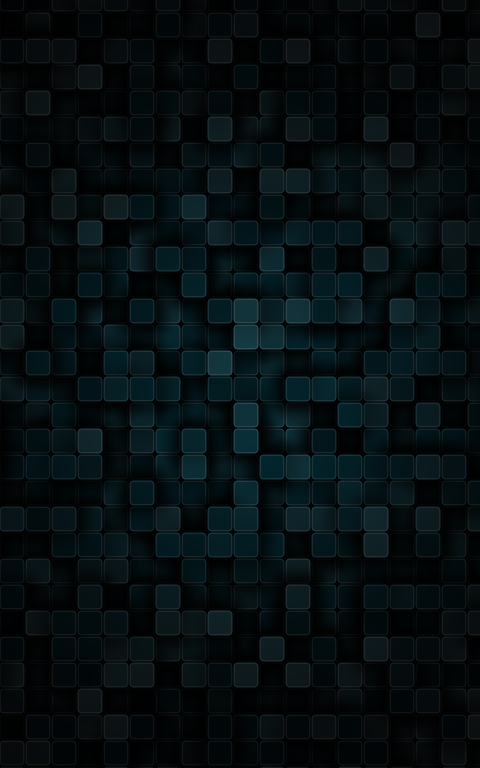
Give the GLSL for this pattern, as a Shadertoy shader.

```glsl
// Dark wall of rounded square tiles standing at random heights.
// Higher tiles drop soft shadows on lower neighbours, thin grey rims trace
// each tile, and a teal glow in the middle fades to black at the borders.

const float PITCH = 26.0 / 480.0;                  // tile spacing / canvas width
const vec2 GRID_SHIFT = vec2(1.0, -2.0) / 26.0;    // grid offset in tiles
const float HALF_TILE = 0.485;
const float CORNER = 0.17;
const float RIM_WIDTH = 0.03;
const float SHADOW_REACH = 0.9;

const vec3 GAP_COLOR = vec3(0.002, 0.010, 0.014);
const vec3 GLOW_COLOR = vec3(0.010, 0.158, 0.190);
const vec3 BASE_COLOR = vec3(0.004, 0.010, 0.014);
const vec3 SHEEN_COLOR = vec3(0.066, 0.070, 0.070);
const vec3 RIM_COLOR = vec3(0.135, 0.118, 0.112);

float hash(vec2 cell, float seed) {
    return fract(sin(dot(cell, vec2(127.1, 311.7)) + seed * 74.7) * 43758.5453);
}

float roundedBox(vec2 p, float halfSize, float radius) {
    vec2 q = abs(p) - halfSize + radius;
    return length(max(q, 0.0)) + min(max(q.x, q.y), 0.0) - radius;
}

float tileHeight(vec2 cell) {
    return hash(cell, 1.0);
}

// Light left on a tile after the shadows of its eight neighbours
float neighbourLight(vec2 cell, vec2 local) {
    float height = tileHeight(cell);
    float light = 1.0;
    for (int y = -1; y <= 1; y++) {
        for (int x = -1; x <= 1; x++) {
            vec2 side = vec2(x, y);
            float rise = tileHeight(cell + side) - height;
            float dist = max(roundedBox(local - side, HALF_TILE, CORNER), 0.0);
            float falloff = 1.0 - smoothstep(-0.1, SHADOW_REACH, dist);
            light *= 1.0 - 0.92 * smoothstep(0.08, 0.5, rise) * falloff;
        }
    }
    return light;
}

// Wide oval glow around the canvas centre
float centreGlow(vec2 p, vec2 centre) {
    vec2 d = p - centre;
    return exp(-4.2 * d.x * d.x - 3.6 * d.y * d.y);
}

vec3 tileFace(vec2 cell, float glow) {
    float tint = mix(0.6, 1.0, hash(cell, 2.0));
    float raised = smoothstep(0.3, 0.8, tileHeight(cell));
    float sheen = smoothstep(0.3, 0.85, hash(cell, 3.0)) * mix(0.55, 1.0, raised);
    return BASE_COLOR + GLOW_COLOR * glow * tint
         + SHEEN_COLOR * sheen * mix(0.6, 1.0, glow);
}

void mainImage(out vec4 fragColor, in vec2 fragCoord) {
    vec2 p = fragCoord / iResolution.x;
    vec2 centre = 0.5 * iResolution.xy / iResolution.x;
    vec2 grid = p / PITCH + GRID_SHIFT;
    vec2 cell = floor(grid);
    vec2 local = fract(grid) - 0.5;
    float edge = 0.5 / (PITCH * iResolution.x);    // smoothing in tile units

    float glow = centreGlow(p, centre);
    float light = neighbourLight(cell, local);
    float dist = roundedBox(local, HALF_TILE, CORNER);

    // Face, rim and gap
    float inside = 1.0 - smoothstep(-edge, edge, dist);
    float rim = 1.0 - smoothstep(0.0, edge + RIM_WIDTH * 0.5,
                                 abs(dist + RIM_WIDTH) - RIM_WIDTH * 0.2);
    vec3 face = tileFace(cell, glow) * light;
    face += RIM_COLOR * rim * mix(0.18, 1.0, light) * mix(0.45, 0.8, glow);

    fragColor = vec4(mix(GAP_COLOR, face, inside), 1.0);
}
```
